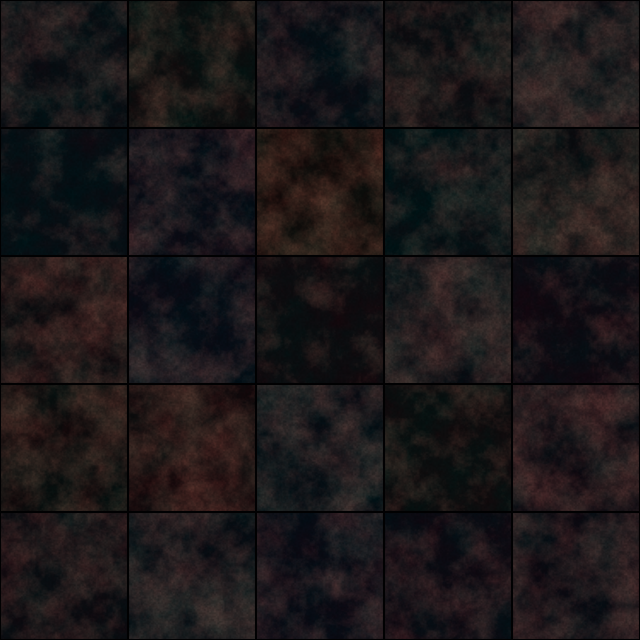
A three.js fragment shader for this texture:

```glsl
// Dark stone tiles in a 5 by 5 grid, split by thin black joints.
// Each tile hashes its own tone and tint, and samples its own patch of
// layered value noise for the cloudy mottling and fine grain.

varying vec2 vUv;

float hash(vec2 p) {
  vec3 q = fract(p.xyx * vec3(0.1031, 0.1030, 0.0973));
  q += dot(q, q.yzx + 33.33);
  return fract((q.x + q.y) * q.z);
}

float valueNoise(vec2 p) {
  vec2 cell = floor(p);
  vec2 f = fract(p);
  f = f * f * (3.0 - 2.0 * f);
  return mix(mix(hash(cell), hash(cell + vec2(1.0, 0.0)), f.x),
             mix(hash(cell + vec2(0.0, 1.0)), hash(cell + 1.0), f.x), f.y);
}

// Five octaves, normalised to the range 0 to 1
float clouds(vec2 p) {
  float sum = 0.0;
  float total = 0.0;
  float weight = 1.0;
  for (int i = 0; i < 5; i++) {
    sum += weight * valueNoise(p);
    total += weight;
    weight *= 0.64;
    p = p * 2.07 + vec2(17.3, 9.1);
  }
  return sum / total;
}

void main() {
  vec2 grid = vUv * 5.0;
  vec2 tile = min(floor(grid), 4.0);
  vec2 local = grid - tile;

  // Random traits of the tile
  float tone = hash(tile + 3.7);
  float warmth = hash(tile + 41.2) - 0.5;
  float green = hash(tile + 87.9) - 0.5;
  vec2 patchOrigin = 60.0 * vec2(hash(tile + 12.4), hash(tile + 65.8)) + 20.0;

  // Mottling: blue-black hollows to dusty brown highlights
  vec2 p = local * 4.5 + patchOrigin;
  float mottle = clouds(p) - 0.5;
  float value = mix(0.14, 0.55, tone) + 1.45 * mottle;
  value = max(value, 0.04 + 0.15 * (mottle + 0.5));
  vec3 color = mix(vec3(0.015, 0.035, 0.050), vec3(0.28, 0.195, 0.175), value);

  // Tint of the whole tile, then softer drifts of hue inside it
  color += warmth * vec3(0.035, -0.004, -0.040);
  color += green * vec3(-0.012, 0.018, -0.006);
  float drift = clouds(p * 0.9 + 130.0) - 0.5;
  color += drift * vec3(0.09, -0.05, -0.03);

  // Fine grain
  color *= 0.88 + 0.24 * valueNoise(local * 75.0 + patchOrigin);

  // Black joints
  vec2 toEdge = min(local, 1.0 - local);
  float face = smoothstep(0.004, 0.013, min(toEdge.x, toEdge.y));
  color = mix(vec3(0.004, 0.005, 0.006), max(color, 0.0), face);

  gl_FragColor = vec4(color, 1.0);
}
```
